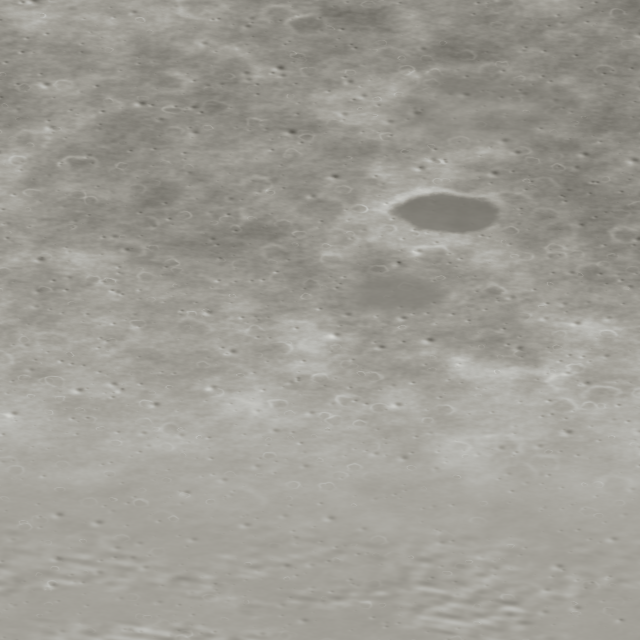
Give the GLSL for this texture, as a Shadertoy shader.

```glsl
// Cratered grey plain seen at a slant: dark and rough above, pale and smooth below.
// Flattened noise gives the mottling, shaded noise the fine relief, and jittered
// grids scatter ring craters and tiny pits; a few broad basins lie on top.

float hash(vec2 p) {
    vec3 q = fract(vec3(p.xyx) * 0.1031);
    q += dot(q, q.yzx + 33.33);
    return fract((q.x + q.y) * q.z);
}

float noise(vec2 p) {
    vec2 i = floor(p), f = fract(p);
    f = f * f * (3.0 - 2.0 * f);
    return mix(mix(hash(i), hash(i + vec2(1, 0)), f.x),
               mix(hash(i + vec2(0, 1)), hash(i + vec2(1, 1)), f.x), f.y);
}

float fbm(vec2 p) {
    float sum = 0.0, gain = 0.5;
    for (int i = 0; i < 5; i++) {
        sum += gain * noise(p);
        p = mat2(1.92, 0.5, -0.5, 1.92) * p + 17.3;
        gain *= 0.52;
    }
    return sum;
}

// Ring craters, one candidate per cell, with uneven rims and sunken floors
float craters(vec2 p, float density, float seed) {
    float sum = 0.0;
    p += 0.12 * (vec2(noise(p * 5.0), noise(p * 5.0 + 40.0)) - 0.5);
    for (int j = -1; j <= 1; j++)
    for (int i = -1; i <= 1; i++) {
        vec2 id = floor(p) + vec2(i, j), key = id + seed;
        if (hash(key) > density) continue;
        vec2 d = p - id - vec2(hash(key + 11.7), hash(key + 23.1));
        float size = hash(key + 37.9);
        float a = length(d) / mix(0.13, 0.38, size * size);
        float angle = mix(0.2, 2.6, hash(key + 51.3));
        float lit = 0.55 + 0.45 * dot(d / max(length(d), 0.001), vec2(cos(angle), sin(angle)));
        float rim = exp(-18.0 * (a - 1.0) * (a - 1.0));
        float fresh = mix(0.35, 1.0, hash(key + 67.7));
        sum += fresh * (rim * lit - 0.25 * smoothstep(1.0, 0.5, a));
    }
    return sum;
}

// Tiny pits: a dark core beside a bright lip
float pits(vec2 p, float density, float seed) {
    float sum = 0.0;
    for (int j = -1; j <= 1; j++)
    for (int i = -1; i <= 1; i++) {
        vec2 id = floor(p) + vec2(i, j), key = id + seed;
        if (hash(key) > density) continue;
        vec2 d = p - id - vec2(hash(key + 13.3), hash(key + 29.9));
        float depth = hash(key + 41.1);
        d /= mix(0.06, 0.14, depth);
        vec2 lip = d - vec2(-1.0, -0.9);
        sum += (0.3 + depth * depth) * (0.7 * exp(-dot(lip, lip) * 0.6) - exp(-dot(d, d)));
    }
    return sum;
}

// Broad basin: x is floor coverage, y is rim light, strongest on the far wall
vec2 basin(vec2 uv, vec2 centre, vec2 radius, float softness) {
    vec2 d = (uv - centre) / radius;
    float a = length(d) + 0.5 * (fbm(uv * vec2(22, 40)) - 0.5);
    float rim = (a - 1.15) / 0.16;
    return vec2(smoothstep(1.0 + softness, 1.0 - softness, a),
                exp(-rim * rim) * smoothstep(-0.7, 0.9, d.y));
}

void mainImage(out vec4 fragColor, in vec2 fragCoord) {
    vec2 uv = fragCoord / iResolution.y;
    vec2 ground = uv * vec2(1.0, 1.9) + vec2(0.0, 0.08 * uv.x);
    float rough = mix(0.22, 1.0, smoothstep(0.15, 0.52, uv.y));

    // Overall brightness: dark top, pale band, slightly dimmer foot
    float tone = mix(0.665, 0.575, smoothstep(0.32, 0.60, uv.y));
    tone -= 0.030 * smoothstep(0.28, 0.12, uv.y);
    tone -= 0.035 * smoothstep(0.6, 1.0, uv.y) * (0.4 + uv.x);

    // Soft mottling and pale ejecta
    float broad = fbm(ground * 5.0 + 3.0);
    float medium = fbm(ground * vec2(17, 20) + 31.0);
    tone += rough * (0.15 * (broad - 0.5) + 0.17 * (medium - 0.5));
    tone += rough * 0.08 * smoothstep(0.52, 0.78, fbm(ground * 8.0 + 60.0));

    // Fine relief lit from the upper left
    vec2 fine = ground * vec2(48, 58);
    float relief = fbm(fine) - fbm(fine + vec2(0.25, -0.4));
    tone += 0.085 * rough * relief;
    tone += 0.035 * rough * (noise(ground * vec2(130, 170)) - 0.5);

    // Wrinkled patches along the foot
    float patches = smoothstep(0.42, 0.62, fbm(ground * vec2(4, 9) + 80.0) + 0.12 - 0.2 * uv.x);
    patches *= smoothstep(0.22, 0.04, uv.y);
    vec2 wrinkle = vec2(uv.x * 45.0, uv.y * 110.0 + uv.x * 18.0);
    tone += 0.16 * patches * (noise(wrinkle) - noise(wrinkle + vec2(0.3, -0.5)));
    tone += 0.02 * patches * medium;

    // Craters from large to small
    tone += 0.075 * rough * craters(ground * 5.0, 0.40, 5.0);
    tone += 0.085 * rough * craters(ground * 11.0, 0.32, 71.0);
    tone += 0.070 * mix(0.5, 1.0, rough) * craters(ground * 26.0, 0.22, 133.0);
    tone += 0.17 * mix(0.35, 1.0, rough) * pits(ground * 21.0, 0.28, 207.0);
    tone += 0.11 * mix(0.3, 1.0, rough) * pits(ground * 42.0, 0.28, 311.0);

    // Dark-floored basins
    vec2 sharp = basin(uv, vec2(0.70, 0.665), vec2(0.083, 0.031), 0.12);
    vec2 worn = basin(uv, vec2(0.62, 0.54), vec2(0.07, 0.028), 0.35);
    vec2 wide = basin(uv, vec2(0.76, 0.83), vec2(0.14, 0.055), 0.3);
    tone = mix(tone, 0.475 + 0.06 * (medium - 0.5), 0.8 * sharp.x);
    tone = mix(tone, 0.515, 0.65 * worn.x);
    tone = mix(tone, 0.515 + 0.12 * (medium - 0.5), 0.45 * wide.x);
    tone += 0.10 * sharp.y + 0.015 * worn.y + 0.055 * wide.y;

    // Warm grey that turns neutral in the highlights
    tone = clamp(tone, 0.2, 0.84);
    vec3 warmth = mix(vec3(0.0, 0.010, 0.040), vec3(0.0, 0.001, 0.018), smoothstep(0.62, 0.75, tone));
    fragColor = vec4(tone - warmth, 1.0);
}
```
